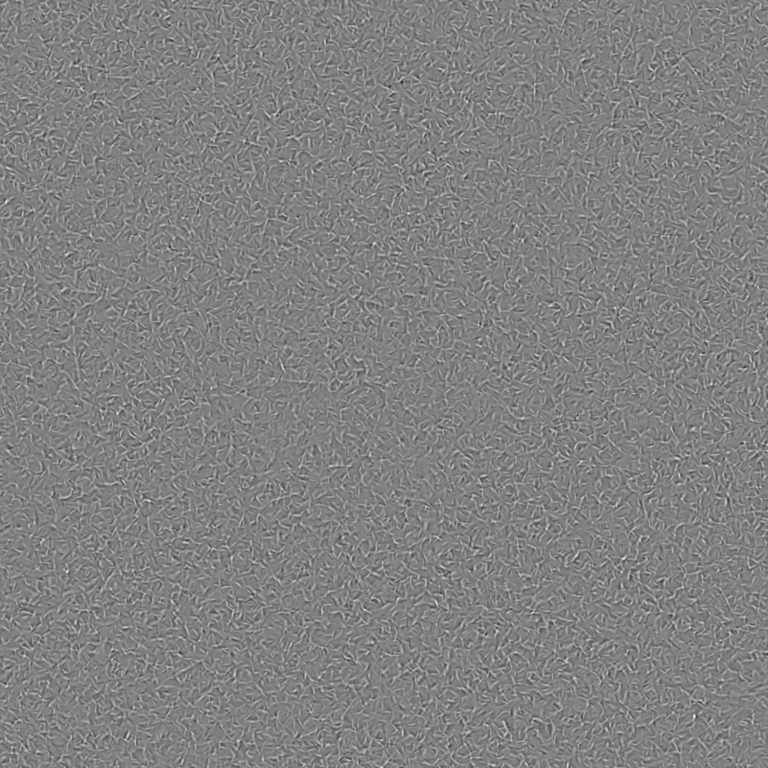
A three.js fragment shader for this texture:

```glsl
varying vec2 vUv;

const float TAU = 6.2831853;
const float BASE_GRAY = 0.506;
const float STROKE_CONTRAST = 0.148;
const float LONG_CONTRAST = 0.12;
const float GRAIN_CONTRAST = 0.045;

float hash(vec2 p) {
  return fract(sin(dot(p, vec2(127.1, 311.7))) * 43758.5453);
}

float valueNoise(vec2 p) {
  vec2 cell = floor(p);
  vec2 f = fract(p);
  f = f * f * (3.0 - 2.0 * f);
  float low = mix(hash(cell), hash(cell + vec2(1.0, 0.0)), f.x);
  float high = mix(hash(cell + vec2(0.0, 1.0)), hash(cell + vec2(1.0, 1.0)), f.x);
  return mix(low, high, f.y);
}

// Bent, tapered ridge with dark flanks; tilt shades one flank more
float stroke(vec2 p, float angle, float halfLength, float width, float bend, float tilt) {
  vec2 along = vec2(cos(angle), sin(angle));
  float u = dot(p, along);
  float v = dot(p, vec2(-along.y, along.x)) + bend * u * u;
  float taper = max(0.0, 1.0 - u * u / (halfLength * halfLength));
  float x = v / width;
  return taper * taper * (1.0 - x * x + tilt * x) * exp(-0.5 * x * x);
}

// One randomly placed stroke per cell, kept with probability share
float strokeLayer(vec2 uv, float cells, float width, float share, float seed) {
  vec2 p = uv * cells;
  vec2 home = floor(p);
  float sum = 0.0;
  for (int j = -1; j <= 1; j++) {
    for (int i = -1; i <= 1; i++) {
      vec2 cell = home + vec2(float(i), float(j));
      vec2 key = cell + seed;
      vec2 center = cell + vec2(hash(key), hash(key + 17.3));
      float angle = TAU * hash(key + 31.7);
      float halfLength = mix(0.65, 1.0, hash(key + 47.9));
      float breadth = width * mix(0.75, 1.25, hash(key + 59.2));
      float bend = width * 4.0 * (hash(key + 73.6) - 0.5);
      float tilt = 2.0 * hash(key + 89.4) - 1.0;
      float strength = mix(-0.5, 1.0, hash(key + 101.8));
      float kept = step(hash(key + 113.5), share);
      sum += kept * strength * stroke(p - center, angle, halfLength, breadth, bend, tilt);
    }
  }
  return sum;
}

void main() {
  // Short fibres at three neighbouring sizes
  float fibres = strokeLayer(vUv, 88.0, 0.15, 1.0, 3.1)
               + strokeLayer(vUv, 106.0, 0.17, 1.0, 211.4)
               + strokeLayer(vUv, 128.0, 0.19, 1.0, 457.8);

  // Sparse long blades
  float blades = strokeLayer(vUv, 27.0, 0.04, 0.4, 701.2);

  // Patches of stronger and weaker relief
  float patches = 0.7 + 0.3 * valueNoise(vUv * 7.0 + 5.0)
                + 0.3 * valueNoise(vUv * 26.0 + 40.0);

  // Fine grain
  float grain = valueNoise(vUv * 290.0) - 0.5;

  float gray = BASE_GRAY + STROKE_CONTRAST * patches * fibres
             + LONG_CONTRAST * blades + GRAIN_CONTRAST * grain;
  gl_FragColor = vec4(vec3(clamp(gray, 0.0, 1.0)), 1.0);
}
```
